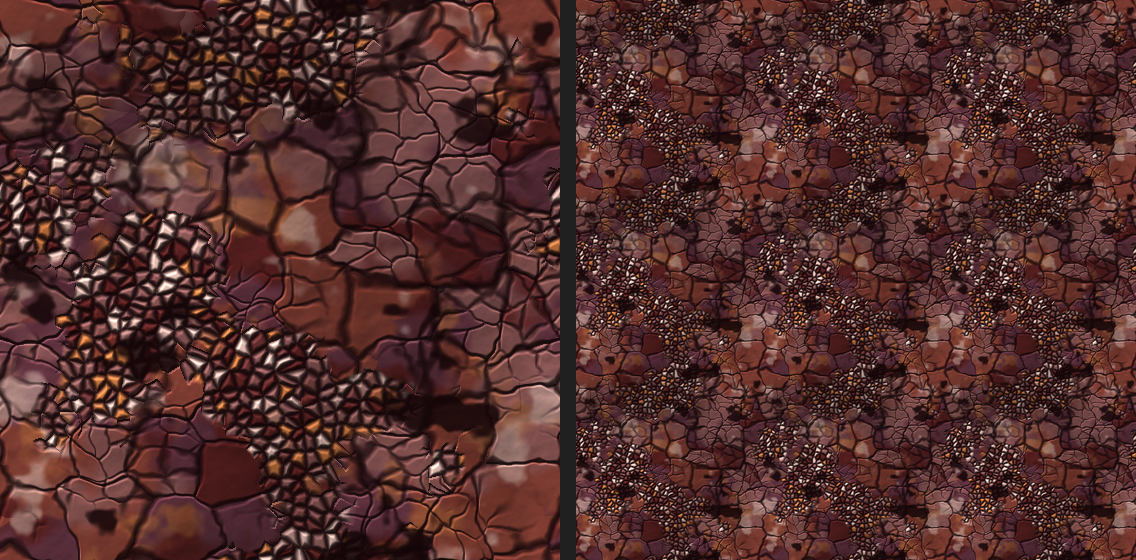
Left: one tile. Right: repeated 3 by 3.
Write a Shadertoy shader that draws this texture.

```glsl
#define MAROON vec3(0.27, 0.095, 0.095)
#define PURPLE vec3(0.29, 0.15, 0.19)
#define RUST vec3(0.40, 0.19, 0.15)
#define MAUVE vec3(0.41, 0.26, 0.255)
#define PALE vec3(0.62, 0.52, 0.49)
#define OCHRE vec3(0.52, 0.31, 0.17)
#define SHADOW vec3(0.075, 0.02, 0.03)
#define BLOCKS vec2(8.0, 8.0)
#define CHIPS vec2(17.0, 20.0)
#define GRAVEL vec2(42.0, 42.0)
#define WARP 0.085
#define RELIEF 2.6

struct Cell { float edge; vec2 offset; vec3 seed; };
struct Rock { float height; float gap; float rubble; vec3 block; vec3 chip; vec3 grain; };

vec3 hash3(vec2 p) {
    vec3 q = fract(p.xyx * vec3(0.1031, 0.1030, 0.0973));
    q += dot(q, q.yxz + 33.33);
    return fract((q.xxy + q.yzz) * q.zyx);
}

// Value noise that wraps after n lattice cells
float noise(vec2 uv, vec2 n) {
    vec2 p = uv * n, i = floor(p), f = fract(p);
    f = f * f * (3.0 - 2.0 * f);
    vec2 a = mod(i, n) + n * 3.0, b = mod(i + 1.0, n) + n * 3.0;
    float low = mix(hash3(a).x, hash3(vec2(b.x, a.y)).x, f.x);
    float high = mix(hash3(vec2(a.x, b.y)).x, hash3(b).x, f.x);
    return mix(low, high, f.y);
}

float fbm(vec2 uv, vec2 n) {
    float sum = 0.0, amp = 0.53;
    for (int i = 0; i < 4; i++) {
        sum += amp * noise(uv, n);
        n *= 2.0;
        amp *= 0.5;
    }
    return sum;
}

// Wrapping Voronoi cells with distance to the nearest border
Cell voronoi(vec2 uv, vec2 n, vec2 jitter) {
    vec2 p = uv * n, base = floor(p), f = p - base, nearest = vec2(0.0);
    Cell cell = Cell(8.0, vec2(8.0), vec3(0.0));
    for (int y = -1; y <= 1; y++)
    for (int x = -1; x <= 1; x++) {
        vec2 g = vec2(x, y);
        vec3 seed = hash3(mod(base + g, n) + n * 5.0);
        vec2 r = g + 0.5 + jitter * (seed.xy - 0.5) - f;
        if (dot(r, r) < dot(cell.offset, cell.offset)) {
            cell.offset = r;
            cell.seed = seed;
            nearest = g;
        }
    }
    for (int y = -2; y <= 2; y++)
    for (int x = -2; x <= 2; x++) {
        vec2 g = nearest + vec2(x, y);
        vec3 seed = hash3(mod(base + g, n) + n * 5.0);
        vec2 r = g + 0.5 + jitter * (seed.xy - 0.5) - f;
        vec2 d = r - cell.offset;
        if (dot(d, d) > 0.0001)
            cell.edge = min(cell.edge, dot(0.5 * (r + cell.offset), normalize(d)));
    }
    return cell;
}

Rock rockAt(vec2 uv) {
    vec2 warp = vec2(fbm(uv, vec2(9.0)), fbm(uv + 0.37, vec2(9.0))) - 0.5;
    vec2 p = uv + WARP * warp;
    Cell block = voronoi(p, BLOCKS, vec2(0.4, 0.95));
    Cell chip = voronoi(p, CHIPS, vec2(0.9));
    Cell grain = voronoi(uv + 0.4 * WARP * warp, GRAVEL, vec2(0.9));

    // Cracks open and close along their length
    float open = smoothstep(0.3, 0.8, noise(uv + 0.6, vec2(13.0)));
    float broken = smoothstep(0.42, 0.56, fbm(uv + 0.13, vec2(5.0)) + 0.3 * (block.seed.z - 0.5));
    float blockTop = smoothstep(0.0, mix(0.04, 0.13, open), block.edge);
    float chipTop = mix(1.0, smoothstep(0.0, mix(0.08, 0.22, open), chip.edge), broken);
    float grainTop = smoothstep(0.0, 0.4, grain.edge);

    // Tilted faces, thin strata and a fine grit
    float solid = 0.32 * blockTop + 0.22 * chipTop;
    solid += 0.7 * dot(block.seed.yz - 0.5, block.offset);
    solid += 0.35 * broken * dot(chip.seed.yz - 0.5, chip.offset);
    solid += 0.34 * fbm(uv, vec2(20.0)) + 0.16 * noise(p, vec2(9.0, 46.0));
    float loose = 0.45 * grainTop + 0.3 * grain.seed.z;

    float rubble = smoothstep(0.57, 0.62, fbm(uv + vec2(0.21, 0.72), vec2(4.0, 5.0)) + 0.08 * (grain.seed.x - 0.5));
    float gap = mix((0.25 + 0.75 * blockTop) * (0.4 + 0.6 * chipTop), 0.15 + 0.85 * grainTop, rubble);
    return Rock(mix(solid, loose, rubble), gap, rubble, block.seed, chip.seed, grain.seed);
}

void mainImage(out vec4 fragColor, in vec2 fragCoord) {
    vec2 uv = fragCoord / iResolution.xy;
    Rock rock = rockAt(uv);
    float slope = rock.height - rockAt(uv + vec2(-0.0016, 0.0036)).height;

    // Mineral stains, partly following the blocks
    float stain = fbm(uv + 0.45, vec2(7.0)) + 0.25 * (rock.block.x - 0.5);
    float iron = fbm(uv + 0.81, vec2(6.0)) + 0.3 * (rock.block.y - 0.5) + 0.12 * (rock.chip.x - 0.5);
    float dust = fbm(uv + 0.29, vec2(5.0, 6.0)) + 0.4 * (rock.block.z - 0.5) + 0.12 * (rock.chip.y - 0.5);
    vec3 color = mix(MAROON, PURPLE, smoothstep(0.44, 0.56, stain));
    color = mix(color, RUST, 0.9 * smoothstep(0.52, 0.62, iron));
    color = mix(color, MAUVE, 0.9 * smoothstep(0.52, 0.64, dust));
    color = mix(color, OCHRE, 0.55 * smoothstep(0.62, 0.74, fbm(uv + 0.57, vec2(11.0))));
    color = mix(color, PALE, 0.6 * smoothstep(0.66, 0.74, fbm(uv + 0.09, vec2(8.0))));

    // Loose stones of mixed colour
    vec3 stone = mix(MAROON, MAUVE, smoothstep(0.2, 0.6, rock.grain.x));
    stone = mix(stone, PALE * 1.15, smoothstep(0.6, 0.85, rock.grain.y));
    stone = mix(stone, OCHRE * 1.2, smoothstep(0.84, 0.9, rock.grain.z));
    color = mix(color, stone, rock.rubble);

    // Light from above, broad shade and dark gaps
    float shade = 0.62 + 0.85 * fbm(uv + 0.66, vec2(4.0));
    color *= shade * clamp(1.0 + RELIEF * slope, 0.35, 1.7);
    color = mix(color, PALE, 0.45 * smoothstep(0.12, 0.3, slope) * noise(uv, vec2(17.0)));
    float hollow = smoothstep(0.66, 0.74, fbm(uv + 0.92, vec2(9.0, 11.0)));
    color = mix(SHADOW, color, rock.gap * (1.0 - 0.85 * hollow));
    fragColor = vec4(clamp(color, 0.0, 1.0), 1.0);
}
```
